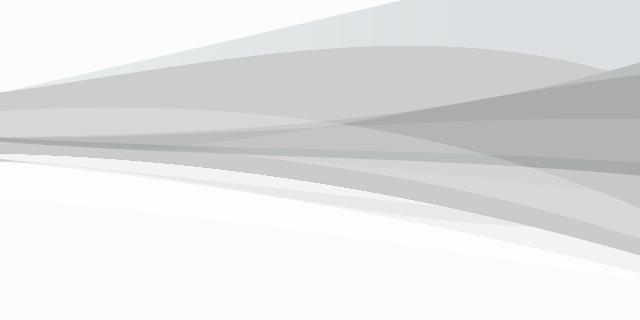
Write a Shadertoy shader that draws this background.

```glsl
// Overlapping translucent grey ribbons sweeping across a near-white field.
// Every ribbon edge is a cubic through four heights at x = 0, 1/3, 2/3, 1;
// sheets are filled below their edges from back to front.

// Edge heights, as fractions of the canvas height
const vec4 SKY_EDGE    = vec4(0.710, 0.862, 1.018, 1.177);
const vec4 HILL_TOP    = vec4(0.711, 0.810, 0.857, 0.750);
const vec4 HILL_BOTTOM = vec4(0.521, 0.474, 0.367, 0.203);
const vec4 VEIL_TOP    = vec4(0.654, 0.654, 0.5625, 0.349);
const vec4 WING_TOP    = vec4(0.570, 0.594, 0.661, 0.805);
const vec4 FLAT_FOLD   = vec4(0.570, 0.586, 0.617, 0.628);
const vec4 STEEP_FOLD  = vec4(0.536, 0.555, 0.659, 0.766);
const vec4 BAND_TOP    = vec4(0.570, 0.542, 0.523, 0.492);
const vec4 BAND_BOTTOM = vec4(0.557, 0.521, 0.495, 0.451);
const vec4 SHEEN_TOP   = vec4(0.560, 0.521, 0.461, 0.388);
const vec4 TAIL_TOP    = vec4(0.560, 0.523, 0.427, 0.253);
const vec4 STREAK_TOP  = vec4(0.503, 0.435, 0.359, 0.284);
const vec4 STREAK_LOW  = vec4(0.495, 0.419, 0.318, 0.297);
const vec4 MIST_LOW    = vec4(0.497, 0.414, 0.297, 0.146);
const vec4 HAZE_LOW    = vec4(0.383, 0.315, 0.227, 0.128);

// Sheet colours
const vec3 PAPER     = vec3(0.988, 0.990, 0.990);
const vec3 HAZE      = vec3(0.994);
const vec3 MIST      = vec3(0.949, 0.953, 0.961);
const vec3 STREAK    = vec3(0.910, 0.914, 0.922);
const vec3 SKY_LEFT  = vec3(0.900, 0.918, 0.922);
const vec3 SKY_RIGHT = vec3(0.860, 0.876, 0.884);
const vec3 HILL      = vec3(0.798, 0.806, 0.800);
const vec3 WING      = vec3(0.733, 0.749, 0.741);
const vec3 FOLD      = vec3(0.667, 0.679, 0.671);
const vec3 OVERLAP   = vec3(0.710);
const vec3 BAND      = vec3(0.659, 0.675, 0.667);
const vec3 LOWER     = vec3(0.784, 0.785, 0.794);
const vec3 TAIL      = vec3(0.798);
const vec3 SHADOW    = vec3(0.640, 0.660, 0.648);
const float VEIL_OPACITY  = 0.21;
const float SHEEN_OPACITY = 0.10;

// Cubic interpolation through four evenly spaced heights
float edgeHeight(vec4 h, float x) {
    float u = 3.0 * x;
    float a = u - 1.0, b = u - 2.0, c = u - 3.0;
    return dot(h, vec4(-a * b * c / 6.0, u * b * c / 2.0,
                       -u * a * c / 2.0, u * a * b / 6.0));
}

// Antialiased coverage below a height
float below(float height, float y) {
    return clamp((height - y) * iResolution.y + 0.5, 0.0, 1.0);
}

float below(vec4 edge, vec2 p) {
    return below(edgeHeight(edge, p.x), p.y);
}

float between(vec4 top, vec4 bottom, vec2 p) {
    return below(top, p) * (1.0 - below(bottom, p));
}

void mainImage(out vec4 fragColor, in vec2 fragCoord) {
    vec2 p = fragCoord / iResolution.xy;

    // Pale backdrop and the faint sheets under the ribbons
    vec3 color = mix(PAPER, HAZE, between(HILL_TOP, HAZE_LOW, p));
    color = mix(color, MIST, between(HILL_TOP, MIST_LOW, p));
    vec3 streak = mix(STREAK, TAIL, exp(-30.0 * p.x));
    color = mix(color, streak, between(STREAK_TOP, STREAK_LOW, p));

    // Upper sheet and broad hill
    vec3 sky = mix(SKY_LEFT, SKY_RIGHT, smoothstep(0.1, 0.85, p.x));
    color = mix(color, sky, between(SKY_EDGE, HILL_TOP, p));
    color = mix(color, HILL, between(HILL_TOP, HILL_BOTTOM, p));

    // Rising wing with two crossing folds
    float flatFold = edgeHeight(FLAT_FOLD, p.x);
    float steepFold = edgeHeight(STEEP_FOLD, p.x);
    color = mix(color, WING, between(WING_TOP, HILL_BOTTOM, p));
    color = mix(color, FOLD, below(max(flatFold, steepFold), p.y)
                             * (1.0 - below(HILL_BOTTOM, p)));
    color = mix(color, OVERLAP, below(min(flatFold, steepFold), p.y)
                                * (1.0 - below(HILL_BOTTOM, p)));

    // Narrow dark band and the lighter sheet below it
    color = mix(color, BAND, between(BAND_TOP, HILL_BOTTOM, p));
    color = mix(color, LOWER, between(BAND_BOTTOM, HILL_BOTTOM, p));

    // Translucent veil and its lower sheen
    color = mix(color, vec3(1.0), VEIL_OPACITY * between(VEIL_TOP, TAIL_TOP, p));
    float sheen = between(SHEEN_TOP, TAIL_TOP, p) * below(VEIL_TOP, p);
    color = mix(color, vec3(1.0), SHEEN_OPACITY * sheen);

    // Drooping tail and the shadow where the ribbons converge
    color = mix(color, TAIL, between(TAIL_TOP, HILL_BOTTOM, p));
    float shadowFade = 0.8 * (1.0 - smoothstep(0.2, 0.42, p.x));
    color = mix(color, SHADOW, shadowFade * between(BAND_TOP, BAND_BOTTOM, p));

    fragColor = vec4(color, 1.0);
}
```
